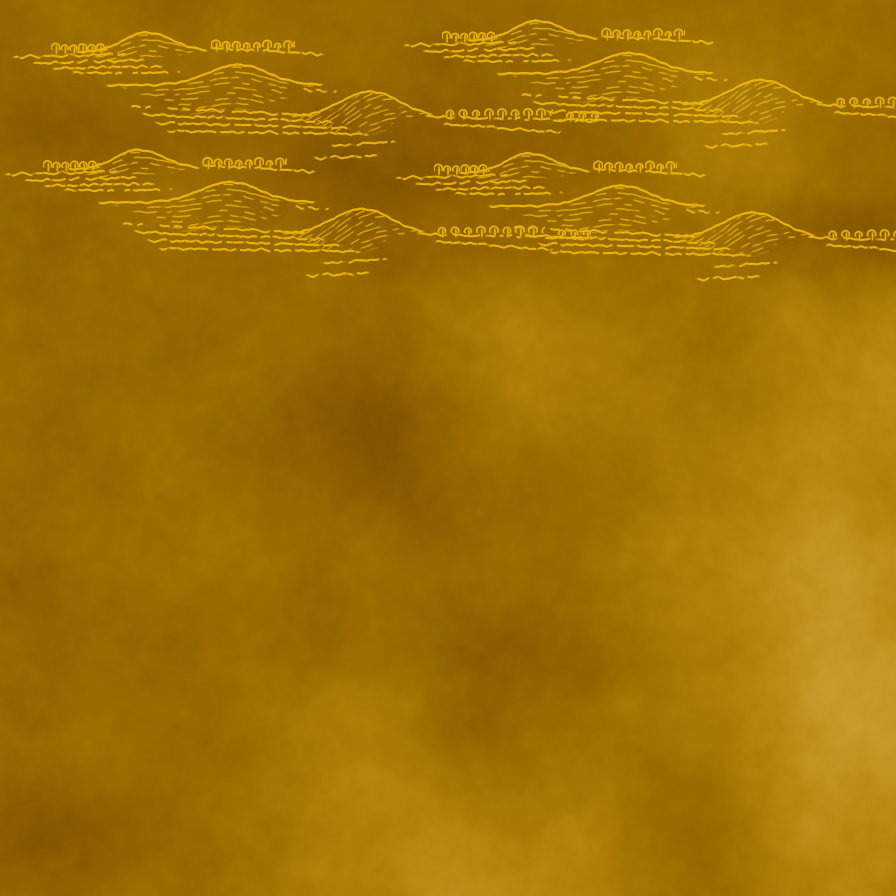
A WebGL 2 fragment shader for this background:

```glsl
#version 300 es
precision highp float;
// Mottled golden parchment with four engraved hill landscapes along the top.
uniform vec2 u_resolution;
out vec4 outColor;

const vec3 INK = vec3(0.95, 0.73, 0.03);

float hash(vec2 p) {
  p = fract(p * vec2(0.1031, 0.1137));
  p += dot(p, p.yx + 33.33);
  return fract((p.x + p.y) * p.x * 57.0);
}

// Gradient noise, roughly -0.7 to 0.7
float corner(vec2 cell, vec2 offset, vec2 f) {
  float a = 6.2832 * hash(cell + offset + 71.0);
  return dot(vec2(cos(a), sin(a)), f - offset);
}

float noise(vec2 p) {
  vec2 i = floor(p), f = p - i;
  vec2 u = f * f * f * (f * (f * 6.0 - 15.0) + 10.0);
  vec2 e = vec2(1.0, 0.0);
  return mix(mix(corner(i, e.yy, f), corner(i, e.xy, f), u.x),
             mix(corner(i, e.yx, f), corner(i, e.xx, f), u.x), u.y);
}

float fbm(vec2 p) {
  float sum = 0.0, amp = 0.5;
  for (int i = 0; i < 6; i++) {
    sum += amp * noise(p);
    p = mat2(1.6, 1.2, -1.2, 1.6) * p + 13.7;
    amp *= 0.56;
  }
  return sum;
}

float glow(vec2 p, vec2 center, vec2 radius) {
  vec2 d = (p - center) / radius;
  return exp(-dot(d, d));
}

// Brightness of the stained paper
float paper(vec2 p) {
  vec2 w = p + 0.07 * vec2(fbm(p * 6.0), fbm(p * 6.0 + 40.0));
  float v = 0.595;
  v += 0.17 * glow(w, vec2(0.98, 0.22), vec2(0.22, 0.28));
  v += 0.13 * glow(w, vec2(0.52, 0.01), vec2(0.19, 0.12));
  v += 0.08 * glow(w, vec2(0.60, 0.61), vec2(0.12, 0.08));
  v += 0.09 * glow(w, vec2(0.97, 0.61), vec2(0.15, 0.10));
  v += 0.05 * glow(w, vec2(0.82, 0.42), vec2(0.15, 0.12));
  v += 0.06 * glow(w, vec2(0.38, 0.16), vec2(0.10, 0.09));
  v += 0.04 * glow(w, vec2(0.20, 0.36), vec2(0.11, 0.07));
  v += 0.06 * glow(w, vec2(0.83, 0.85), vec2(0.10, 0.10));
  v -= 0.07 * glow(w, vec2(0.39, 0.51), vec2(0.10, 0.08));
  v -= 0.06 * glow(w, vec2(0.57, 0.28), vec2(0.10, 0.08));
  v -= 0.07 * glow(w, vec2(0.45, 0.83), vec2(0.15, 0.09));
  v -= 0.08 * glow(w, vec2(0.96, 0.73), vec2(0.12, 0.05));
  v -= 0.05 * glow(w, vec2(0.01, 0.33), vec2(0.08, 0.06));
  v -= 0.05 * glow(w, vec2(0.04, 0.07), vec2(0.08, 0.06));
  v -= 0.07 * glow(w, vec2(0.78, 0.08), vec2(0.07, 0.10));
  v -= 0.05 * glow(w, vec2(0.07, 0.86), vec2(0.10, 0.07));
  return v + 0.09 * fbm(p * 8.0) + 0.03 * fbm(p * 45.0);
}

// Drawing units below are hundredths of the canvas
float stroke(float d, float halfWidth) {
  float aa = 70.0 / u_resolution.y;
  return 1.0 - smoothstep(halfWidth - aa, halfWidth + aa, abs(d));
}

float within(float x, vec2 span) {
  return smoothstep(span.x, span.x + 0.5, x) * (1.0 - smoothstep(span.y - 0.5, span.y, x));
}

// Uneven ground line running from a to b
float ground(vec2 q, vec2 a, vec2 b) {
  float y = mix(a.y, b.y, (q.x - a.x) / (b.x - a.x)) + 0.3 * noise(q.xx * 0.9 + a);
  float gaps = smoothstep(-0.35, -0.1, noise(vec2(q.x * 1.3, a.y)));
  return stroke(q.y - y, 0.12) * gaps * within(q.x, vec2(a.x, b.x));
}

// Ridge with its peak at the origin and broken hatching below
float hill(vec2 q, vec2 widths, float height, vec2 span, float depth, float slant) {
  float g = q.x / (q.x < 0.0 ? widths.x : widths.y);
  float top = height * (exp(-g * g) - 1.0) + 0.18 * noise(q.xx * 0.8);
  float below = top - q.y;
  float v = (q.y - 0.55 * top - slant * q.x + 0.12 * noise(q * 0.7)) / 0.58;
  float row = floor(v);
  float broken = smoothstep(-0.12, 0.12, noise(vec2(q.x * 0.75, row * 3.7)));
  float reach = depth * smoothstep(span.x, -1.0, q.x) * (1.0 - smoothstep(0.0, span.y, q.x));
  float shade = smoothstep(0.0, 0.2, below) * (1.0 - smoothstep(reach * 0.8, reach + 0.1, below));
  float hatch = stroke((v - row - 0.5) * 0.58, 0.09) * broken * shade;
  return max(stroke(q.y - top, 0.13) * within(q.x, span), 0.8 * hatch);
}

// Row of round trees: open crown and short trunk, random sizes
float trees(vec2 q, vec2 span, float base, float spacing) {
  float id = floor((q.x - span.x) / spacing);
  float x = q.x - span.x - (id + 0.5) * spacing;
  float r = mix(0.32, 0.52, hash(vec2(id, span.x + 50.0)));
  vec2 c = vec2(x, q.y - base - r);
  float crown = stroke(length(c) - r, 0.1) * smoothstep(-0.8 * r, -0.3 * r, c.y);
  float trunk = stroke(x - 0.1, 0.1) * within(c.y, vec2(-r - 0.5, 0.5));
  return max(crown, trunk) * step(span.x, q.x) * step(q.x, span.y);
}

// One landscape, measured from the summit of its rear hill
float landscape(vec2 q) {
  float ink = hill(q, vec2(3.5, 4.2), 2.2, vec2(-8.0, 7.0), 3.2, 0.03);
  ink = max(ink, hill(q - vec2(10.4, -3.6), vec2(4.8, 4.5), 2.3, vec2(-15.0, 9.5), 5.4, -0.05));
  ink = max(ink, hill(q - vec2(25.1, -6.6), vec2(4.8, 4.6), 2.9, vec2(-9.0, 7.0), 5.0, 0.45));
  ink = max(ink, trees(q, vec2(-10.6, -4.4), -2.2, 1.0));
  ink = max(ink, trees(q, vec2(7.2, 16.6), -1.9, 1.15));
  ink = max(ink, trees(q, vec2(33.2, 45.4), -9.5, 1.45));
  ink = max(ink, trees(q, vec2(46.6, 51.0), -9.7, 1.4));
  ink = max(ink, ground(q, vec2(7.0, -1.7), vec2(20.0, -2.5)));
  ink = max(ink, ground(q, vec2(17.0, -6.4), vec2(21.8, -6.6)));
  ink = max(ink, ground(q, vec2(31.0, -9.4), vec2(51.0, -9.9)));
  ink = max(ink, ground(q, vec2(33.0, -10.2), vec2(46.5, -11.2)));
  for (int i = 0; i < 4; i++) {
    float k = float(i);
    ink = max(ink, ground(q, vec2(-15.0 + 2.2 * k, -2.8 - 0.6 * k), vec2(-2.0 + 2.0 * k, -2.4 - 0.7 * k)));
    ink = max(ink, ground(q, vec2(-2.0 + 1.4 * k, -8.3 - 0.9 * k), vec2(19.0 + 2.0 * k, -9.3 - 0.7 * k)));
  }
  ink = max(ink, ground(q, vec2(20.5, -12.7), vec2(28.0, -12.2)));
  return max(ink, ground(q, vec2(18.5, -14.1), vec2(26.0, -13.7)));
}

void main() {
  vec2 uv = gl_FragCoord.xy / u_resolution;
  float v = paper(uv);
  float warm = max(v - 0.59, 0.0);
  vec3 color = vec3(v, v - 0.18, 4.5 * warm * warm);

  // Two columns by two rows, slightly staggered
  float ink = 0.0;
  for (int i = 0; i < 4; i++) {
    float col = float(i % 2), row = float(i / 2);
    vec2 summit = vec2(16.3 + 43.6 * col - 0.9 * row, 96.4 + 1.3 * col - 13.1 * row - 1.7 * col * row);
    ink = max(ink, landscape(uv * 100.0 - summit));
  }
  outColor = vec4(mix(color, INK, 0.9 * ink), 1.0);
}
```
